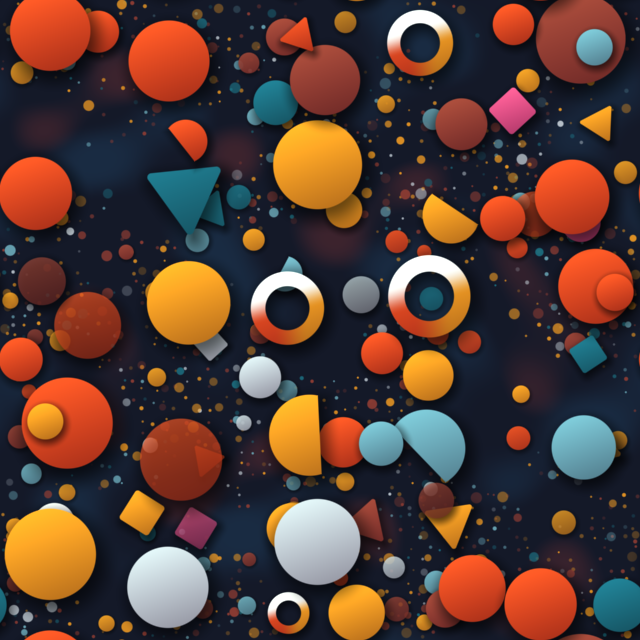
Write a WebGL 1 fragment shader that draws this background.

```glsl
precision highp float;
// Confetti of shaded discs, triangles, tiles, half discs and rings on dark navy.
// Jittered cell grids of several sizes are painted back to front, each piece
// with a soft drop shadow; layered sines make the haze and the dust clusters.

uniform vec2 u_resolution;

#define LARGE_CELLS 5.0
#define MEDIUM_CELLS 8.0
#define SMALL_CELLS 14.0
#define DOT_CELLS 34.0
#define DUST_CELLS 60.0
#define JITTER 0.56
#define SHADOW 0.6
#define SHADING 0.2
#define DISC_SHARE 0.74
#define NAVY vec3(0.078, 0.098, 0.158)
#define TAU 6.28319

vec4 hash4(vec2 p) {
  vec4 q = fract(p.xyxy * vec4(0.1031, 0.1030, 0.0973, 0.1099));
  q += dot(q, q.wzxy + 33.33);
  return fract((q.xxyz + q.yzzw) * q.zywx);
}

// Seamless cloudy field, about -1 to 1
float haze(vec2 uv, float phase) {
  vec2 p = uv * TAU;
  float v = sin(p.x + 2.0 * p.y + phase + sin(2.0 * p.x - p.y));
  v += 0.7 * sin(3.0 * p.x - 2.0 * p.y + 2.0 * phase + 1.3 * sin(2.0 * p.y));
  v += 0.4 * sin(4.0 * p.x + 5.0 * p.y + 3.0 * phase);
  return v / 2.1;
}

vec3 palette(float pick) {
  vec3 c = vec3(0.86, 0.28, 0.13);                      // vermilion
  c = mix(c, vec3(0.93, 0.60, 0.14), step(0.30, pick)); // amber
  c = mix(c, vec3(0.57, 0.24, 0.20), step(0.56, pick)); // brick
  c = mix(c, vec3(0.11, 0.43, 0.50), step(0.74, pick)); // teal
  c = mix(c, vec3(0.42, 0.66, 0.72), step(0.81, pick)); // sky
  c = mix(c, vec3(0.75, 0.79, 0.82), step(0.88, pick)); // silver
  return mix(c, vec3(0.87, 0.31, 0.52), step(0.96, pick)); // pink
}

float triangle(vec2 p, float size) {
  const float k = 1.732;
  p = vec2(abs(p.x) - size, p.y + size / k);
  if (p.x + k * p.y > 0.0) p = vec2(p.x - k * p.y, -k * p.x - p.y) * 0.5;
  p.x -= clamp(p.x, -2.0 * size, 0.0);
  return -length(p) * sign(p.y);
}

// Signed distance to a piece of radius about 1, chosen by kind in 0..1
float piece(vec2 p, float kind, float turn) {
  float disc = length(p) - 1.0;
  if (kind < DISC_SHARE) return disc;
  float s = sin(turn), c = cos(turn);
  vec2 q = vec2(c * p.x - s * p.y, s * p.x + c * p.y);
  if (kind < 0.83) return triangle(q, 0.78) - 0.1;
  if (kind < 0.90) return length(max(abs(q) - 0.58, 0.0)) - 0.14;
  if (kind < 0.95) return max(disc, q.y - 0.25);
  return abs(length(p) - 0.8) - 0.2;
}

// Paints one grid of pieces; variety 0 gives clustered flat dots
vec3 scatter(vec3 color, vec2 uv, float cells, vec2 radii, float fill,
             float variety, float seed) {
  vec2 home = floor(uv * cells);
  for (int j = -1; j <= 1; j++) {
    for (int i = -1; i <= 1; i++) {
      vec2 cell = home + vec2(float(i), float(j));
      vec2 id = mod(cell, cells) + seed;
      vec4 place = hash4(id);
      vec4 look = hash4(id + 71.7);
      float cluster = smoothstep(-0.5, 0.6, haze(cell / cells, 1.0));
      if (place.z > fill * mix(cluster, 1.0, variety)) continue;

      float radius = mix(radii.x, radii.y, place.w);
      vec2 center = cell + 0.5 + JITTER * (place.xy - 0.5);
      vec2 p = (uv * cells - center) / radius;
      float kind = look.y * variety;
      float turn = look.z * TAU;
      float d = piece(p, kind, turn);
      float edge = cells / (radius * min(u_resolution.x, u_resolution.y));

      float shade = piece(p - vec2(0.1, -0.16), kind, turn);
      color *= 1.0 - SHADOW * variety * (1.0 - smoothstep(-0.25, 0.45, shade));

      vec3 paint = palette(mix(0.3 + 0.64 * look.x, look.x, variety));
      if (kind > 0.95) {
        vec3 warm = mix(palette(0.0), palette(0.4), smoothstep(-0.4, 0.6, p.x));
        paint = mix(warm, vec3(0.93), smoothstep(-0.2, 0.5, p.y - 0.3 * p.x));
      }
      float light = dot(p, vec2(-0.35, 0.94));
      paint *= 1.0 + variety * SHADING * light;
      paint.g += variety * 0.035 * light * paint.r;
      float glassy = mix(1.0, 0.62, step(0.86, look.w));
      float alpha = mix(0.2 + 0.75 * look.w, glassy, variety);
      color = mix(color, paint, alpha * (1.0 - smoothstep(-edge, edge, d)));
    }
  }
  return color;
}

void main() {
  vec2 uv = gl_FragCoord.xy / min(u_resolution.x, u_resolution.y);

  // Navy ground with blue smoke and a faint warm glow
  vec3 color = NAVY;
  color += vec3(0.02, 0.07, 0.10) * smoothstep(0.1, 0.95, haze(uv, 4.0));
  color += vec3(0.16, 0.04, 0.02) * smoothstep(0.45, 1.0, haze(uv, 2.2));

  // Dust and dots, then pieces from back to front
  color = scatter(color, uv, DUST_CELLS, vec2(0.08, 0.20), 0.6, 0.0, 11.0);
  color = scatter(color, uv, DOT_CELLS, vec2(0.16, 0.30), 0.5, 0.0, 137.0);
  color = scatter(color, uv, SMALL_CELLS, vec2(0.15, 0.27), 0.38, 0.7, 253.0);
  color = scatter(color, uv, MEDIUM_CELLS, vec2(0.22, 0.36), 0.58, 1.0, 389.0);
  color = scatter(color, uv, LARGE_CELLS, vec2(0.25, 0.36), 0.82, 1.0, 467.0);
  color = scatter(color, uv, MEDIUM_CELLS, vec2(0.20, 0.30), 0.16, 1.0, 571.0);

  gl_FragColor = vec4(clamp(color, 0.0, 1.0), 1.0);
}
```
